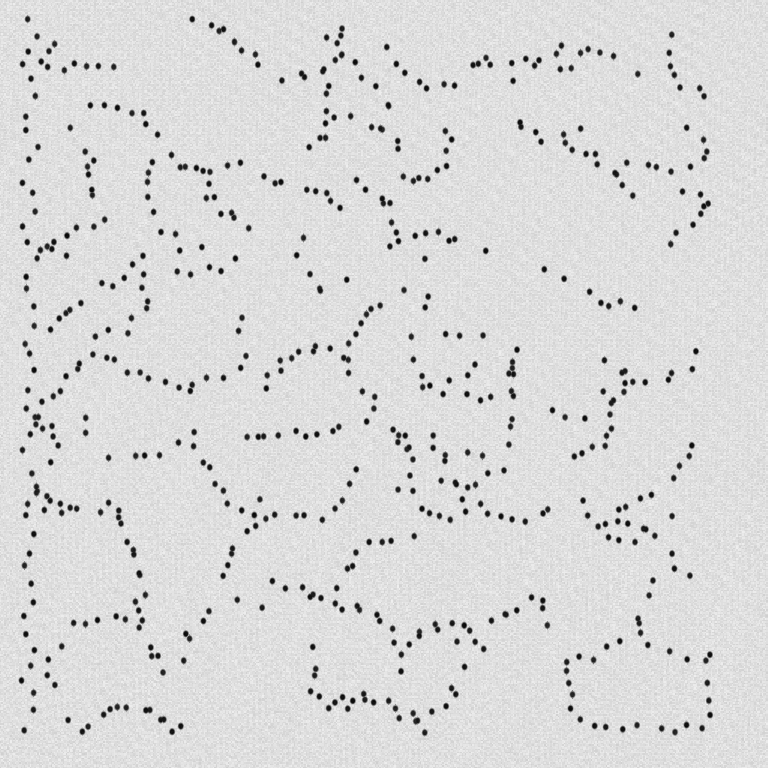
Write a WebGL 1 fragment shader that draws this pattern.

```glsl
precision highp float;
uniform vec2 u_resolution;

const vec3 PAPER = vec3(0.875);
const float INK = 0.05;
const float TIP_INK = 0.42;
const vec2 FIELD_MIN = vec2(0.045, 0.045);
const vec2 FIELD_MAX = vec2(0.925, 0.978);
const float CELLS = 9.0;
const float DOTS_PER_CHAIN = 9.0;
const float COLUMN_STEP = 0.021;

float hash(vec2 p) {
  return fract(sin(dot(p, vec2(127.1, 311.7))) * 43758.5453);
}

vec2 hash2(vec2 p) {
  return vec2(hash(p), hash(p + vec2(37.3, 91.7)));
}

vec2 rotate(vec2 p, float angle) {
  float c = cos(angle), s = sin(angle);
  return vec2(c * p.x - s * p.y, s * p.x + c * p.y);
}

// Folds stray points back into the field.
vec2 reflectInside(vec2 p, vec2 low, vec2 high) {
  p = low + abs(p - low);
  return high - abs(high - p);
}

// Brightness of a dark oval with paler pointed ends: 0 is ink, 1 is paper.
float dotTone(vec2 d, float seed) {
  float oval = length(d * vec2(1.12, 0.95));
  float body = mix(0.12 * seed, 1.0, smoothstep(0.0022, 0.0054, oval));
  float diamond = abs(d.x) * 1.5 + abs(d.y) * 0.85;
  float tips = mix(TIP_INK, 1.0, smoothstep(0.0038, 0.0058, diamond));
  return min(body, mix(1.0, tips, 0.4 + 0.6 * seed));
}

// A dot on a bent, tilted chain; t runs from -0.5 to 0.5.
vec2 chainPoint(vec2 cell, float t, vec2 cellSize) {
  vec2 center = FIELD_MIN + (cell + 0.1 + 0.8 * hash2(cell + 3.7)) * cellSize;
  float bend = (hash(cell + 15.2) - 0.4) * 0.36;
  float angle = (hash(cell + 28.9) - 0.5) * 2.4;
  float span = mix(0.09, 0.14, hash(cell + 41.3));
  vec2 jitter = (hash2(cell * 11.0 + t * 53.0) - 0.5) * 0.014;
  vec2 arc = vec2(span * t, bend * (t * t - 0.08));
  return center + rotate(arc, angle) + jitter;
}

// Chains from the surrounding cells of the field.
float chainsTone(vec2 uv) {
  vec2 cellSize = (FIELD_MAX - FIELD_MIN) / CELLS;
  vec2 home = floor((uv - FIELD_MIN) / cellSize);
  float tone = 1.0;
  for (int j = -1; j <= 1; j++) {
    for (int i = -1; i <= 1; i++) {
      vec2 cell = home + vec2(float(i), float(j));
      bool outside = any(lessThan(cell, vec2(0.0)))
                  || any(greaterThan(cell, vec2(CELLS - 1.0)));
      if (outside || hash(cell + 67.1) > 0.89) continue;
      for (float k = 0.0; k < DOTS_PER_CHAIN; k++) {
        float keep = hash(cell * 7.0 + k * 3.1 + 5.0);
        if (keep > 0.88) continue;
        float t = k / (DOTS_PER_CHAIN - 1.0) - 0.5;
        vec2 p = chainPoint(cell, t, cellSize);
        p = reflectInside(p, FIELD_MIN, FIELD_MAX);
        tone = min(tone, dotTone(uv - p, keep));
      }
    }
  }
  return tone;
}

// Loose zigzag column along the left side.
float columnTone(vec2 uv) {
  float home = floor(uv.y / COLUMN_STEP);
  float tone = 1.0;
  for (int i = -1; i <= 1; i++) {
    float row = home + float(i);
    vec2 r = hash2(vec2(row, 83.0));
    float zigzag = abs(fract(row * 0.29) * 2.0 - 1.0);
    vec2 p = vec2(0.026 + 0.02 * zigzag + 0.006 * r.x,
                  (row + 0.25 + 0.5 * r.y) * COLUMN_STEP);
    if (p.y > FIELD_MIN.y && p.y < FIELD_MAX.y) {
      tone = min(tone, dotTone(uv - p, r.x));
    }
  }
  return tone;
}

// Fine grain, centred on zero.
float paperGrain(vec2 uv) {
  vec2 r = hash2(floor(uv * 512.0) + 9.0);
  return (r.x + r.y - 1.0) * 0.065;
}

void main() {
  vec2 uv = gl_FragCoord.xy / u_resolution;
  float tone = min(chainsTone(uv), columnTone(uv));
  vec3 color = mix(vec3(INK), PAPER, tone);
  color += paperGrain(uv) * mix(0.4, 1.0, tone);
  gl_FragColor = vec4(color, 1.0);
}
```
